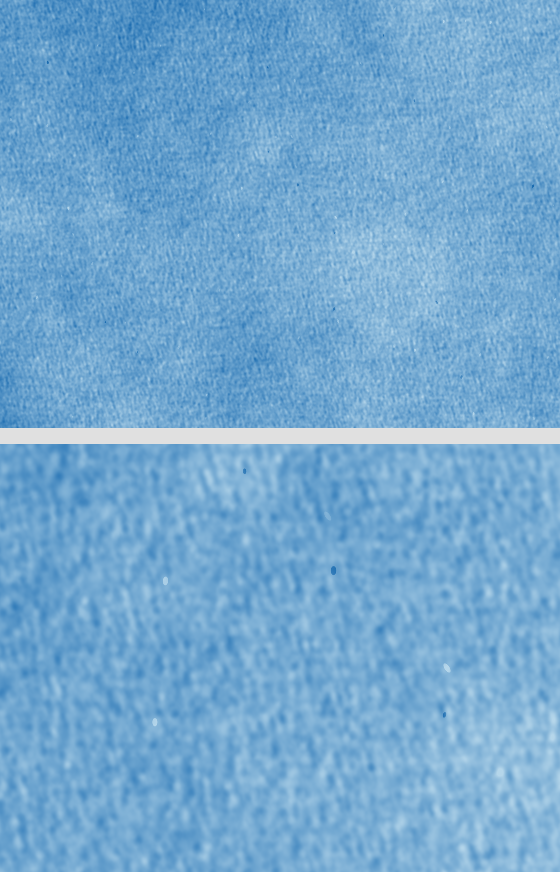
Top, the full canvas; bottom, a detail of the centre.
Reproduce this texture procedurally as a WebGL 2 fragment shader.

```glsl
#version 300 es
precision highp float;
// Mottled blue handmade paper with cloudy tint, embossed fibre grain and flecks.

uniform vec2 u_resolution;
out vec4 outColor;

// Tint range; tones may run slightly past either end
const vec3 DEEP_BLUE = vec3(0.26, 0.53, 0.75);
const vec3 PALE_BLUE = vec3(0.58, 0.75, 0.87);
const float BASE_TONE = 0.50;

// Broad shading, positions in units of canvas height
const float SIDE_SLOPE = 0.28;
const vec2 SHADE_POS = vec2(0.42, 1.02);
const float SHADE_RADIUS = 0.24;
const float SHADE_DEPTH = 0.42;
const vec2 GLOW_POS = vec2(1.02, 0.44);
const float GLOW_RADIUS = 0.36;
const float GLOW_GAIN = 0.20;
const float CORNER_DEPTH = 0.30;

// Clouds
const int CLOUD_LAYERS = 5;
const float CLOUD_SCALE = 3.6;
const float CLOUD_DECAY = 0.70;
const float CLOUD_GAIN = 0.088;

// Grain: cells per canvas height, across and along the fibres
const vec2 FIBRE_SCALE = vec2(165.0, 100.0);
const float FIBRE_SLANT = 0.22;
const float FIBRE_GAIN = 0.105;
const vec2 TOOTH_SCALE = vec2(215.0, 190.0);
const float TOOTH_GAIN = 0.095;
const vec2 LAID_SCALE = vec2(24.0, 150.0);
const float LAID_GAIN = 0.050;

// Flecks
const float FLECK_SCALE = 15.0;
const float FLECK_RADIUS = 0.0034;
const float LIGHT_SHARE = 0.22;
const float DARK_SHARE = 0.05;

vec3 hash3(vec2 cell) {
    vec3 h = fract(cell.xyx * vec3(0.1031, 0.1030, 0.0973));
    h += dot(h, h.yxz + 33.33);
    return fract((h.xxy + h.yzz) * h.zyx);
}

// Cellular noise: soft spots of random tone, zero mean and unit deviation
float spots(vec2 p) {
    vec2 cell = floor(p);
    float sum = 0.0;
    for (int y = -1; y <= 1; y++) {
        for (int x = -1; x <= 1; x++) {
            vec2 id = cell + vec2(x, y);
            vec3 h = hash3(id);
            vec2 d = id + h.xy - p;
            float k = max(0.0, 1.0 - dot(d, d));
            sum += (h.z * 2.0 - 1.0) * k * k;
        }
    }
    return sum * 2.2;
}

// Layered spots, bent by sines and turned between layers
float clouds(vec2 p) {
    const mat2 turn = mat2(0.80, 0.60, -0.60, 0.80);
    p += 0.03 * sin(p.yx * vec2(9.0, 11.0) + vec2(1.3, 4.1));
    p *= CLOUD_SCALE;
    float sum = 0.0, gain = 1.0;
    for (int i = 0; i < CLOUD_LAYERS; i++) {
        sum += gain * spots(p + 17.3);
        p = turn * p * 2.17 + 5.7;
        gain *= CLOUD_DECAY;
    }
    return sum;
}

float glow(vec2 p, vec2 center, float radius) {
    vec2 d = (p - center) / radius;
    return exp(-dot(d, d));
}

// Sparse pale and dark flecks pressed into the sheet
float flecks(vec2 p, float pixel) {
    vec2 cell = floor(p * FLECK_SCALE);
    vec3 place = hash3(cell + 71.0);
    vec3 kind = hash3(cell + 213.0);
    vec2 d = p - (cell + 0.15 + 0.7 * place.xy) / FLECK_SCALE;
    d.x += d.y * (kind.y - 0.5);
    float r = FLECK_RADIUS * mix(0.45, 1.0, place.z);
    float mask = 1.0 - smoothstep(r - pixel, r + pixel, length(d * vec2(1.3, 0.8)));
    float light = step(kind.x, LIGHT_SHARE) * mix(0.25, 0.6, kind.z);
    float dark = step(1.0 - DARK_SHARE, kind.x) * 0.8;
    return mask * (light - dark);
}

void main() {
    vec2 p = gl_FragCoord.xy / u_resolution.y;
    float aspect = u_resolution.x / u_resolution.y;

    // Broad shading and clouds
    float tone = BASE_TONE + SIDE_SLOPE * (p.x / aspect - 0.5);
    tone -= SHADE_DEPTH * glow(p, SHADE_POS, SHADE_RADIUS);
    tone += GLOW_GAIN * glow(p, GLOW_POS, GLOW_RADIUS);
    tone -= CORNER_DEPTH * glow(p, vec2(0.0), 0.13);
    tone += CLOUD_GAIN * clouds(p);

    // Side-lit slanted fibres, fine tooth and faint laid lines
    vec2 fibre = vec2(p.x + FIBRE_SLANT * p.y, p.y) * FIBRE_SCALE;
    vec2 relief = vec2(0.35, -0.12);
    tone += FIBRE_GAIN * (spots(fibre + relief) - spots(fibre - relief));
    tone += TOOTH_GAIN * spots(p * TOOTH_SCALE + 31.0);
    tone += LAID_GAIN * spots(p * LAID_SCALE + 9.0);
    tone += flecks(p, 0.5 / u_resolution.y);

    vec3 color = mix(DEEP_BLUE, PALE_BLUE, clamp(tone, -0.5, 1.4));
    outColor = vec4(color, 1.0);
}
```
